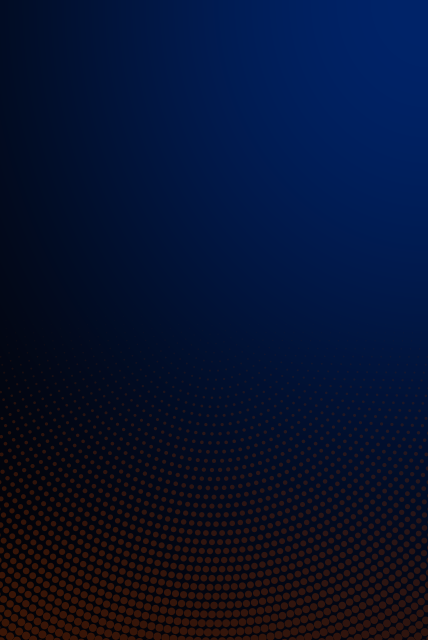
Write a WebGL 2 fragment shader that draws this background.

```glsl
#version 300 es
precision highp float;

uniform vec2 u_resolution;
out vec4 outColor;

const float TAU = 6.2831853;

// Blue light spreading from the upper right corner into near black.
vec3 nightGlow(vec2 p) {
  float reach = length((p - vec2(1.0, 1.5)) * vec2(1.0, 0.85));
  return mix(vec3(0.0, 0.138, 0.41), vec3(0.008, 0.01, 0.03), smoothstep(0.0, 1.55, reach));
}

// Coverage of dots set on concentric rings, seven more on each ring.
float ringDots(vec2 p, float dotRadius, float pixel) {
  const float spacing = 0.02115;
  vec2 q = p - vec2(0.5, 0.758);
  float ring = max(1.0, round(length(q) / spacing));
  float angleStep = TAU / (7.0 * ring);
  float angle = round(atan(q.y, q.x) / angleStep) * angleStep;
  vec2 dotCenter = ring * spacing * vec2(cos(angle), sin(angle));
  return clamp(0.5 + (dotRadius - length(q - dotCenter)) / pixel, 0.0, 1.0);
}

void main() {
  vec2 p = gl_FragCoord.xy / u_resolution * vec2(1.0, 1.5);
  vec3 color = nightGlow(p);

  // Dots grow and brighten toward the bottom, warmest at the left.
  float dotRadius = 0.0096 * max(0.0, 1.0 - p.y / 0.816);
  float fade = 1.0 - smoothstep(0.45, 0.83, p.y);
  vec3 ember = mix(vec3(0.42, 0.15, 0.02), vec3(0.32, 0.125, 0.05), p.x);
  float dots = ringDots(p, dotRadius, 1.0 / u_resolution.x);
  color = mix(color, ember, dots * fade * mix(0.54, 0.42, smoothstep(0.0, 0.6, p.y)));

  outColor = vec4(color, 1.0);
}
```
